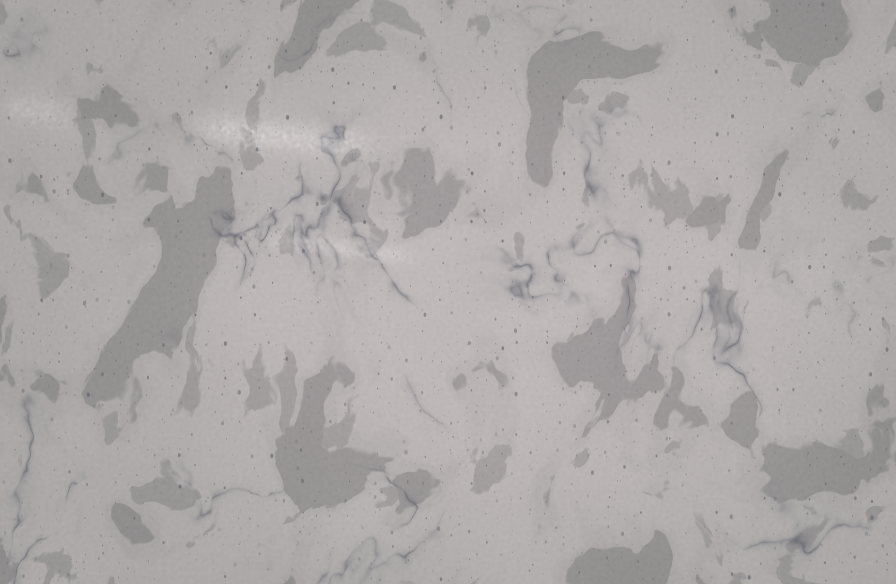
This texture is drawn by a Shadertoy shader. Its source:

```glsl
#define STONE_CENTRE vec3(0.745, 0.722, 0.722)
#define STONE_EDGE vec3(0.668, 0.656, 0.652)
#define PATCH_TINT vec3(0.835, 0.838, 0.842)
#define VEIN_COLOR vec3(0.40, 0.41, 0.44)
#define PATCH_LEVEL 0.15
#define PATCH_EDGE 0.045
#define CHIP_LEVEL 0.27
#define VEIN_WIDTH 0.012
#define VEIN_STRENGTH 0.75
#define SPECK_SHARE 0.36
#define GRAIN 0.022
#define GLARE 0.075

vec2 hash2(vec2 p) {
    vec3 q = fract(p.xyx * vec3(0.1031, 0.1030, 0.0973));
    q += dot(q, q.yzx + 33.33);
    return fract((q.xx + q.yz) * q.zy);
}

float corner(vec2 cell, vec2 offset) {
    return dot(hash2(cell) * 2.0 - 1.0, offset);
}

float gradientNoise(vec2 p) {
    vec2 i = floor(p), f = p - i;
    vec2 u = f * f * f * (f * (f * 6.0 - 15.0) + 10.0);
    vec2 e = vec2(1.0, 0.0);
    return mix(mix(corner(i, f), corner(i + e.xy, f - e.xy), u.x),
               mix(corner(i + e.yx, f - e.yx), corner(i + e.xx, f - e.xx), u.x), u.y);
}

float fbm(vec2 p) {
    float sum = 0.0, amp = 1.0;
    for (int i = 0; i < 5; i++) {
        sum += amp * gradientNoise(p);
        p = mat2(0.8, 0.6, -0.6, 0.8) * p * 2.03 + 17.3;
        amp *= 0.46;
    }
    return sum;
}

// Dark line along the zero contour of a noise field, broken by a mask
float vein(vec2 p, float seed, float width) {
    float field = fbm(p * vec2(3.4, 2.3) + seed);
    float mask = smoothstep(0.06, 0.30, gradientNoise(p * 3.6 + seed * 1.7));
    float breaks = smoothstep(-0.25, 0.25, gradientNoise(p * 34.0 + seed));
    return mask * mix(0.25, 1.0, breaks) * exp(-abs(field) / width);
}

// Scattered mineral dots; one candidate per grid cell
float specks(vec2 p, float scale, float pixel) {
    vec2 cell = floor(p * scale) + scale;
    vec2 place = hash2(cell), kind = hash2(cell + 71.0);
    vec2 d = fract(p * scale) - mix(vec2(0.25), vec2(0.75), place);
    float radius = mix(0.03, 0.13, kind.y * kind.y);
    float soft = pixel * scale * 0.7;
    float dotShape = 1.0 - smoothstep(radius - soft, radius + soft, length(d * vec2(1.2, 0.85)));
    return dotShape * step(kind.x, SPECK_SHARE) * mix(0.2, 0.75, place.x);
}

// Soft reflected light strip, slightly tilted
float glare(vec2 p, vec2 centre, vec2 size) {
    vec2 d = p - centre;
    d.y += 0.12 * d.x;
    d /= size;
    return exp(-d.y * d.y) * (1.0 - smoothstep(0.55, 1.1, abs(d.x)));
}

void mainImage(out vec4 fragColor, in vec2 fragCoord) {
    float pixel = 1.0 / iResolution.y;
    vec2 p = fragCoord * pixel;
    vec2 uv = fragCoord / iResolution.xy;

    // Uneven light on pale stone
    float fromCentre = length((uv - vec2(0.56, 0.50)) * vec2(1.25, 1.15));
    vec3 color = mix(STONE_CENTRE, STONE_EDGE, smoothstep(0.18, 0.80, fromCentre));
    color += 0.020 * gradientNoise(p * 5.0 + 40.0);

    // Swirled coordinates shared by patches and veins
    vec2 swirl = vec2(fbm(p * 2.8 + 5.0), fbm(p * 2.8 + 31.0));
    vec2 q = p + 0.13 * swirl;
    vec2 slanted = mat2(0.94, 0.34, -0.34, 0.94) * q;

    // Grey patches and smaller chips, sparser towards the centre
    float sparse = 0.13 * (1.0 - smoothstep(0.05, 0.48, fromCentre));
    float body = fbm(slanted * vec2(5.6, 3.7) + 12.0) - sparse;
    float chips = fbm(slanted * vec2(14.0, 9.5) + 53.0) - 0.4 * sparse;
    float patches = smoothstep(PATCH_LEVEL, PATCH_LEVEL + PATCH_EDGE, body);
    float small = 0.75 * smoothstep(CHIP_LEVEL, CHIP_LEVEL + 0.10, chips);
    float haze = 0.18 * smoothstep(PATCH_LEVEL - 0.16, PATCH_LEVEL, body);
    float cover = max(max(patches, small), haze);
    color *= mix(vec3(1.0), PATCH_TINT, cover);

    // Thin broken veins with faint smoky borders
    float lines = 0.0, smoke = 0.0;
    for (int i = 0; i < 3; i++) {
        float seed = 9.0 + 23.7 * float(i);
        lines = max(lines, vein(q, seed, VEIN_WIDTH));
        smoke = max(smoke, vein(q, seed, VEIN_WIDTH * 4.5));
    }
    color = mix(color, VEIN_COLOR, VEIN_STRENGTH * lines);
    color = mix(color, VEIN_COLOR, 0.16 * smoke);

    // Dots in two sizes, then fine grain
    float dots = max(specks(p, 38.0, pixel), 0.7 * specks(p + 3.7, 67.0, pixel));
    color = mix(color, VEIN_COLOR, dots);
    float grain = gradientNoise(p * 130.0);
    color += GRAIN * grain;

    // Lamp reflections, sparkling a little on the polish
    float shine = glare(p, vec2(0.49, 0.765), vec2(0.17, 0.026));
    shine += 0.7 * glare(p, vec2(0.58, 0.575), vec2(0.14, 0.014));
    shine += 0.6 * glare(p, vec2(0.07, 0.81), vec2(0.07, 0.028));
    color += GLARE * shine * (1.0 + 0.8 * grain);

    fragColor = vec4(clamp(color, 0.0, 1.0), 1.0);
}
```
